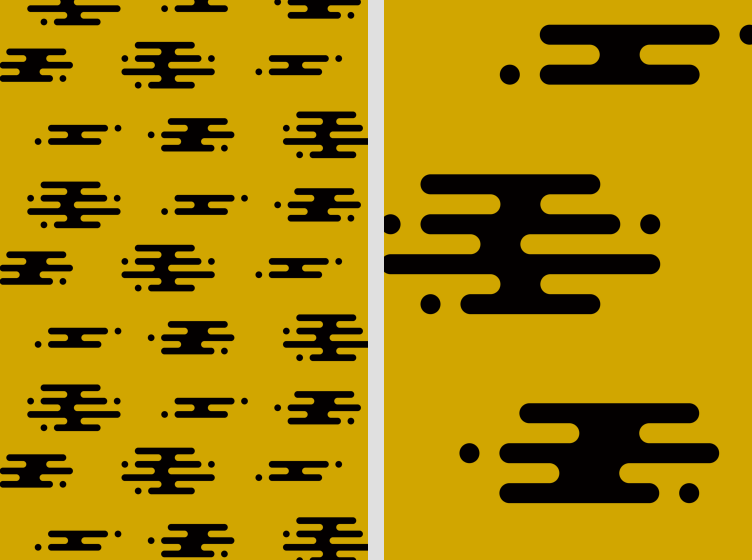
Left: the whole. Right: its middle third, enlarged.
Reproduce this pattern procedurally as a WebGL 2 fragment shader.

```glsl
#version 300 es
precision highp float;
// Black stylised clouds of rounded bars and dots, in staggered rows on mustard.

#define UNITS_HIGH 84.1             // bar thicknesses per canvas height
#define PERIOD vec2(57.4, 30.47)    // repeat size, in bar thicknesses
#define EDGE_SOFTNESS 0.7           // half width of the edge blend, in pixels
#define GROUND vec3(0.82, 0.65, 0.0)
#define INK vec3(0.01, 0.0, 0.0)

uniform vec2 u_resolution;
out vec4 outColor;

// Each row of clouds: horizontal shift and depth below the top edge.
const vec2 ROW_OFFSET[3] = vec2[3](vec2(33.15, 6.79), vec2(0.0, 17.25), vec2(19.0, 27.77));

// Each cloud within a row: small, medium, large.
const vec2 CLOUD_OFFSET[3] = vec2[3](vec2(5.22, 2.0), vec2(22.2, 1.0), vec2(42.5, 0.0));

// Round-ended bar of thickness 1; lines are spaced 2 apart.
float bar(vec2 p, float line, float left, float right) {
    float nearestX = clamp(p.x, left + 0.5, right - 0.5);
    return length(p - vec2(nearestX, 2.0 * line)) - 0.5;
}

float dotMark(vec2 p, float line, float left) {
    return bar(p, line, left, left + 1.0);
}

// Neck joining a line to the one below, hollowed by a half circle on each side.
float neck(vec2 p, float line, float left, float right) {
    p -= vec2(0.5 * (left + right), 2.0 * line + 1.0);
    p.x = abs(p.x);
    float halfWidth = 0.5 * (right - left) + 0.5;
    float block = max(p.x - halfWidth, abs(p.y) - 0.8);
    float hollow = length(p - vec2(halfWidth, 0.0)) - 0.5;
    return max(block, -hollow);
}

float smallCloud(vec2 p) {
    float d = min(bar(p, 0.0, 2.0, 11.0), bar(p, 1.0, 2.0, 10.0));
    d = min(d, neck(p, 0.0, 5.0, 7.0));
    return min(d, min(dotMark(p, 0.0, 12.0), dotMark(p, 1.0, 0.0)));
}

float mediumCloud(vec2 p) {
    float d = min(bar(p, 0.0, 3.0, 12.0), bar(p, 1.0, 2.0, 13.0));
    d = min(d, bar(p, 2.0, 2.0, 10.0));
    d = min(d, min(neck(p, 0.0, 6.0, 9.0), neck(p, 1.0, 5.0, 8.0)));
    return min(d, min(dotMark(p, 1.0, 0.0), dotMark(p, 2.0, 11.0)));
}

float largeCloud(vec2 p) {
    float d = min(bar(p, 0.0, 2.0, 11.0), bar(p, 1.0, 2.0, 12.0));
    d = min(d, min(bar(p, 2.0, 0.0, 14.0), bar(p, 3.0, 4.0, 11.0)));
    d = min(d, min(neck(p, 0.0, 6.0, 8.0), neck(p, 1.0, 5.0, 7.0)));
    d = min(d, neck(p, 2.0, 6.0, 8.0));
    d = min(d, min(dotMark(p, 1.0, 0.0), dotMark(p, 1.0, 13.0)));
    return min(d, dotMark(p, 3.0, 2.0));
}

// Position relative to a cloud's top left, wrapped to the repeat.
vec2 wrapTo(vec2 p, vec2 origin) {
    const float margin = 2.0;
    return mod(p - origin + margin, PERIOD) - margin;
}

void main() {
    // Bar thicknesses, measured right and down from the top left.
    float unitsPerPixel = UNITS_HIGH / u_resolution.y;
    vec2 p = vec2(gl_FragCoord.x, u_resolution.y - gl_FragCoord.y) * unitsPerPixel;

    // Three rows, each holding one cloud of every size.
    float d = 1e3;
    for (int row = 0; row < 3; row++) {
        vec2 q = p - ROW_OFFSET[row];
        d = min(d, smallCloud(wrapTo(q, CLOUD_OFFSET[0])));
        d = min(d, mediumCloud(wrapTo(q, CLOUD_OFFSET[1])));
        d = min(d, largeCloud(wrapTo(q, CLOUD_OFFSET[2])));
    }

    // Flat ink with smooth edges.
    float blend = EDGE_SOFTNESS * unitsPerPixel;
    outColor = vec4(mix(INK, GROUND, smoothstep(-blend, blend, d)), 1.0);
}
```
